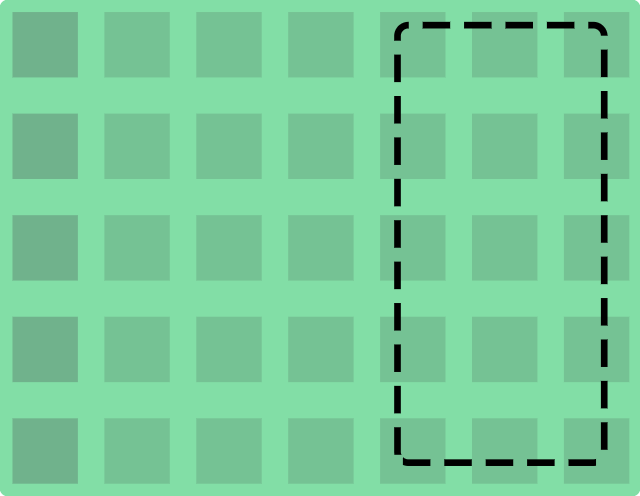
Write a WebGL 2 fragment shader that draws this pattern.

```glsl
#version 300 es
precision highp float;
// Draws a grid of muted green squares with a dashed selection frame on a rounded card.

uniform vec2 u_resolution;
out vec4 fragColor;

// Colours
const vec3 CARD_GREEN   = vec3(0.51, 0.87, 0.65);
const vec3 SQUARE_GREEN = vec3(0.46, 0.76, 0.58);
const vec3 FIRST_GREEN  = vec3(0.44, 0.70, 0.55);
const vec3 FRAME_BLACK  = vec3(0.0);
const vec3 OUTSIDE      = vec3(1.0);

// Lengths are fractions of the canvas width
const vec2  GRID_COUNT   = vec2(7.0, 5.0);
const vec2  GRID_PITCH   = vec2(0.1436, 0.1587);
const vec2  FIRST_CENTER = vec2(0.0706, 0.0703);
const float SQUARE_HALF  = 0.0511;
const float CARD_RADIUS  = 0.013;

const vec2  FRAME_CENTER = vec2(0.7826, 0.3939);
const vec2  FRAME_HALF   = vec2(0.1615, 0.3418);
const float FRAME_RADIUS = 0.017;
const float LINE_HALF    = 0.0052;
const float DASH_PITCH   = 0.0647;
const float DASH_HALF    = 0.0215;
// Centre of one dash on each side of the frame
const float DASH_TOP     = 0.6819;
const float DASH_BOTTOM  = 0.7157;
const float DASH_LEFT    = 0.6682;
const float DASH_RIGHT   = 0.6760;

float roundedBox(vec2 p, vec2 halfSize, float radius) {
    vec2 q = abs(p) - halfSize + radius;
    return length(max(q, 0.0)) + min(max(q.x, q.y), 0.0) - radius;
}

float coverage(float dist, float pixel) {
    return clamp(0.5 - dist / pixel, 0.0, 1.0);
}

// Distance to the frame line, cut into dashes along the nearest side
float dashedFrame(vec2 p) {
    vec2 local = p - FRAME_CENTER;
    vec2 q = abs(local) - FRAME_HALF;
    float along = q.y > q.x
        ? p.x - (local.y > 0.0 ? DASH_TOP : DASH_BOTTOM)
        : p.y - (local.x > 0.0 ? DASH_RIGHT : DASH_LEFT);
    float dash = abs(mod(along + 0.5 * DASH_PITCH, DASH_PITCH) - 0.5 * DASH_PITCH) - DASH_HALF;
    float line = abs(roundedBox(local, FRAME_HALF, FRAME_RADIUS)) - LINE_HALF;
    return max(line, dash);
}

void main() {
    float pixel = 1.0 / u_resolution.x;
    vec2 p = gl_FragCoord.xy * pixel;

    // Squares, with a darker first column
    vec2 cell = clamp(round((p - FIRST_CENTER) / GRID_PITCH), vec2(0.0), GRID_COUNT - 1.0);
    vec2 offset = abs(p - FIRST_CENTER - cell * GRID_PITCH) - SQUARE_HALF;
    vec3 squareColor = cell.x < 0.5 ? FIRST_GREEN : SQUARE_GREEN;
    vec3 color = mix(CARD_GREEN, squareColor, coverage(max(offset.x, offset.y), pixel));

    // Dashed frame
    color = mix(color, FRAME_BLACK, coverage(dashedFrame(p), pixel));

    // Rounded card corners
    vec2 cardHalf = 0.5 * u_resolution * pixel;
    float card = roundedBox(p - cardHalf, cardHalf, CARD_RADIUS);
    color = mix(OUTSIDE, color, coverage(card - 0.5 * pixel, pixel));

    fragColor = vec4(color, 1.0);
}
```
